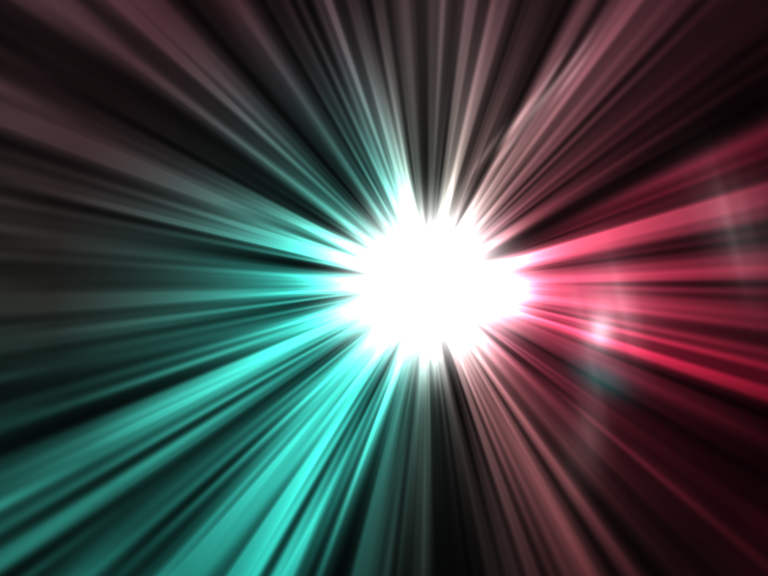
Write a Shadertoy shader that draws this background.

```glsl
// Radial burst of teal and crimson light rays around a glowing white core.
#define CENTER vec2(0.743, 0.507)
#define CORE_RADIUS 0.138
#define CORE_GAIN 1.7
#define NEAR_RADIUS 0.25
#define FAR_RADIUS 0.55
#define RAY_GAIN 0.92
#define COARSE_RAYS 46.0
#define MEDIUM_RAYS 118.0
#define FINE_RAYS 290.0
#define WISPS 9

const float TAU = 6.2831853;

// Mean ray colours every 30 degrees, counterclockwise from the right
const vec3 NEAR_WHEEL[12] = vec3[12](
    vec3(.66, .20, .30), vec3(.54, .24, .29), vec3(.50, .38, .38),
    vec3(.38, .38, .36), vec3(.22, .40, .38), vec3(.22, .48, .44),
    vec3(.14, .50, .46), vec3(.20, .65, .60), vec3(.20, .65, .60),
    vec3(.18, .24, .22), vec3(.50, .32, .33), vec3(.55, .17, .25));
const vec3 FAR_WHEEL[12] = vec3[12](
    vec3(.27, .07, .11), vec3(.23, .09, .12), vec3(.27, .16, .18),
    vec3(.20, .15, .16), vec3(.14, .10, .11), vec3(.09, .08, .08),
    vec3(.09, .13, .12), vec3(.11, .34, .31), vec3(.09, .35, .32),
    vec3(.09, .11, .10), vec3(.23, .12, .13), vec3(.24, .05, .09));

float hash(vec2 p) {
    vec3 q = fract(vec3(p.xyx) * 0.1031);
    q += dot(q, q.yzx + 33.33);
    return fract((q.x + q.y) * q.z);
}

// Value noise over (turn, radius), periodic in the turn
float rayNoise(float turn, float radius, float count) {
    vec2 p = vec2(turn * count, radius + count);
    vec2 cell = floor(p), f = fract(p);
    f = f * f * (3.0 - 2.0 * f);
    float left = mod(cell.x, count), right = mod(cell.x + 1.0, count);
    return mix(mix(hash(vec2(left, cell.y)), hash(vec2(right, cell.y)), f.x),
               mix(hash(vec2(left, cell.y + 1.0)), hash(vec2(right, cell.y + 1.0)), f.x), f.y);
}

// Soft angular beam; direction and width in degrees
float beam(float turn, float direction, float width) {
    float d = (fract(turn - direction / 360.0 + 0.5) - 0.5) * 360.0 / width;
    return exp(-d * d);
}

// Tilted soft ellipse
float blob(vec2 p, vec2 center, vec2 size, float tilt) {
    vec2 d = p - center;
    float c = cos(tilt), s = sin(tilt);
    d = vec2(c * d.x + s * d.y, c * d.y - s * d.x) / size;
    return exp(-dot(d, d));
}

vec3 wheelColor(float turn, float radius) {
    float slot = turn * 12.0;
    int i = int(slot) % 12, j = (i + 1) % 12;
    float f = smoothstep(0.0, 1.0, fract(slot));
    vec3 inner = mix(NEAR_WHEEL[i], NEAR_WHEEL[j], f);
    vec3 outer = mix(FAR_WHEEL[i], FAR_WHEEL[j], f);
    float t = clamp((radius - NEAR_RADIUS) / (FAR_RADIUS - NEAR_RADIUS), -0.3, 1.35);
    return inner * pow(outer / inner, vec3(t));
}

void mainImage(out vec4 fragColor, in vec2 fragCoord) {
    vec2 p = fragCoord / iResolution.y;
    vec2 d = p - CENTER;
    float radius = length(d);
    float turn = fract(atan(d.y, d.x) / TAU);
    float rightness = smoothstep(-0.3, 0.8, d.x / max(radius, 0.001));

    // Streaks: three angular scales, crisper on the left
    float fine = mix(0.5, rayNoise(turn, radius * 2.0, FINE_RAYS), smoothstep(0.1, 0.25, radius));
    float streak = 0.38 * rayNoise(turn, radius * 1.3, COARSE_RAYS)
                 + 0.37 * rayNoise(turn, radius * 1.7, MEDIUM_RAYS) + 0.25 * fine;
    float rays = RAY_GAIN * min(pow(streak * 2.0, mix(2.6, 1.7, rightness)), 2.1);

    // Coloured rays with stronger and darker beams
    vec3 color = wheelColor(turn, radius);
    color += vec3(.10, .07, .08) * blob(p, vec2(0.03, 0.98), vec2(0.4, 0.3), -0.5);
    float outward = smoothstep(0.12, 0.3, radius);
    color += outward * vec3(.38, .03, .10) * (beam(turn, 21.5, 3.5) + beam(turn, 343.5, 4.0)) * exp(-radius);
    color *= 1.0 + 0.6 * outward * (beam(turn, 203.0, 2.0) + beam(turn, 221.0, 3.5) + beam(turn, 241.0, 3.0));
    float shade = beam(turn, 129.0, 4.0) + beam(turn, 149.0, 4.0) + beam(turn, 215.0, 1.2)
                + beam(turn, 275.0, 3.0) + 0.6 * beam(turn, 331.0, 3.0);
    color *= rays * (1.0 - 0.7 * min(shade, 1.0) * smoothstep(0.1, 0.2, radius));

    // Lens reflections on the right
    float ripple = 0.55 + 0.45 * rayNoise(fract(p.x + 0.25 * p.y), p.y * 3.0, 60.0);
    color += ripple * vec3(.34, .42, .40) * blob(p, vec2(1.055, 0.455), vec2(0.058, 0.085), 0.1);
    color += vec3(.35, .50, .48) * blob(p, vec2(1.041, 0.424), vec2(0.022, 0.03), 0.0);
    color += vec3(.00, .20, .18) * blob(p, vec2(1.045, 0.345), vec2(0.055, 0.028), -0.5);
    color += ripple * vec3(.15, .16, .15) * blob(p, vec2(1.02, 0.25), vec2(0.035, 0.09), -0.15);
    color += ripple * vec3(.24, .27, .26) * blob(p, vec2(1.285, 0.60), vec2(0.06, 0.11), 0.45);

    // Pale wisps above the core
    for (int i = 0; i < WISPS; i++) {
        float k = float(i) / float(WISPS - 1);
        float jitter = hash(vec2(float(i), 7.0));
        vec2 spot = mix(vec2(0.845, 0.745), vec2(1.0, 0.9), k) + vec2(0.05, -0.06) * (jitter - 0.5);
        color += 0.2 * vec3(1.0, .88, .88) * blob(p, spot, vec2(0.005, 0.055), -0.5 - 0.2 * jitter);
    }

    // White core with a ray-ruffled rim and a pink flare
    float rim = length(d * vec2(0.92, 1.02)) / (CORE_RADIUS * (0.78 + 0.44 * streak));
    color += CORE_GAIN * exp(-rim * rim * rim);
    color += vec3(.55, .40, .44) * blob(p, vec2(0.89, 0.485), vec2(0.035, 0.035), 0.0);
    fragColor = vec4(clamp(color, 0.0, 1.0), 1.0);
}
```
